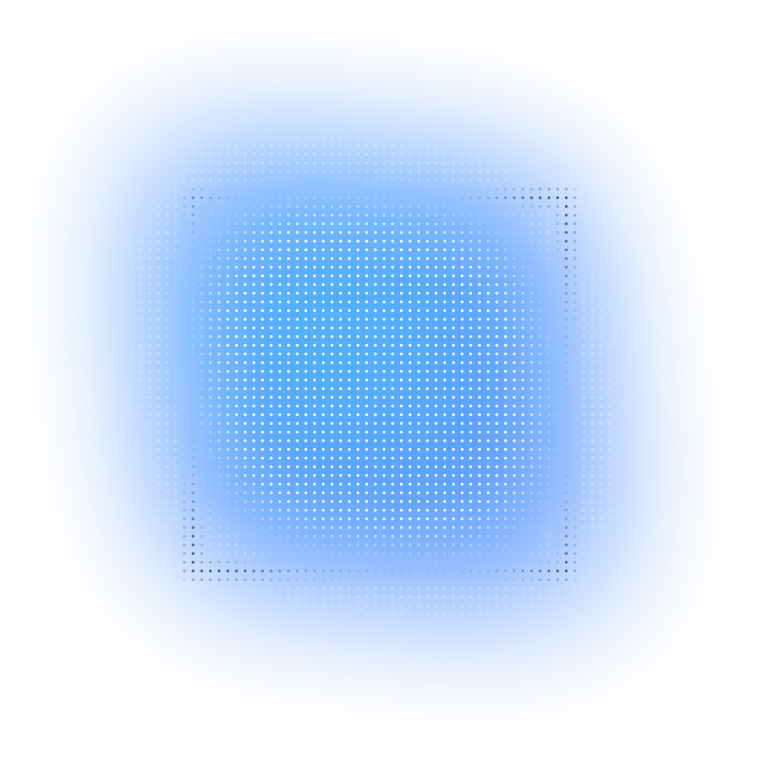
Reproduce this background procedurally as a Shadertoy shader.

```glsl
// Soft blue rounded glow on white, overlaid with a halftone grid of light and dark dots

// Skewed superelliptic radius around the glow centre, in canvas heights
float glowRadius(vec2 p) {
    vec2 q = p - vec2(0.487, 0.510);
    vec2 c = abs(q * q * q);
    float skew = 0.1 * q.x * q.y / max(length(q), 0.001);
    return pow(c.x + c.y, 1.0 / 3.0) + skew;
}

// Signed distance to the square frame
float frameDistance(vec2 p) {
    vec2 d = abs(p - vec2(0.4945, 0.4995)) - 0.2431;
    return length(max(d, 0.0)) + min(max(d.x, d.y), 0.0);
}

vec3 glowColor(vec2 p) {
    float r = glowRadius(p);
    vec2 toCore = (p - vec2(0.436, 0.57)) / 0.22;
    vec3 tint = mix(vec3(0.37, 0.60, 1.0), vec3(0.33, 0.69, 1.0), exp(-dot(toCore, toCore)));
    float cover = 1.0 - smoothstep(0.104, 0.456, r);
    cover += 0.012 * smoothstep(0.35, 0.42, r) * (1.0 - smoothstep(0.42, 0.51, r));
    return mix(vec3(0.996, 0.998, 1.0), tint, cover);
}

void mainImage(out vec4 fragColor, in vec2 fragCoord) {
    vec2 p = fragCoord / iResolution.y;
    float pixel = 1.0 / iResolution.y;
    vec3 color = glowColor(p);

    // Dot grid: every dot takes its strength from its own centre
    const float pitch = 0.0113;
    vec2 anchor = vec2(0.3305, 0.6634);
    vec2 center = anchor + pitch * round((p - anchor) / pitch);
    float dotMask = 1.0 - smoothstep(-0.6 * pixel, 0.6 * pixel, length(p - center) - 0.0019);
    float r = glowRadius(center);

    // Bright dots inside, faint ones in the surrounding halo
    float inner = 0.95 * (1.0 - smoothstep(0.169, 0.254, r));
    float halo = 0.3 * smoothstep(0.241, 0.273, r) * (1.0 - smoothstep(0.28, 0.345, r));
    color = mix(color, vec3(0.98, 1.0, 1.0), dotMask * (inner + halo));

    // Dark dots along the frame, strongest at its corners
    float band = frameDistance(center) / 0.0117;
    float dark = 0.8 * exp(-band * band) * smoothstep(0.232, 0.306, r);
    color = mix(color, vec3(0.20, 0.27, 0.44), dotMask * dark);

    fragColor = vec4(color, 1.0);
}
```
